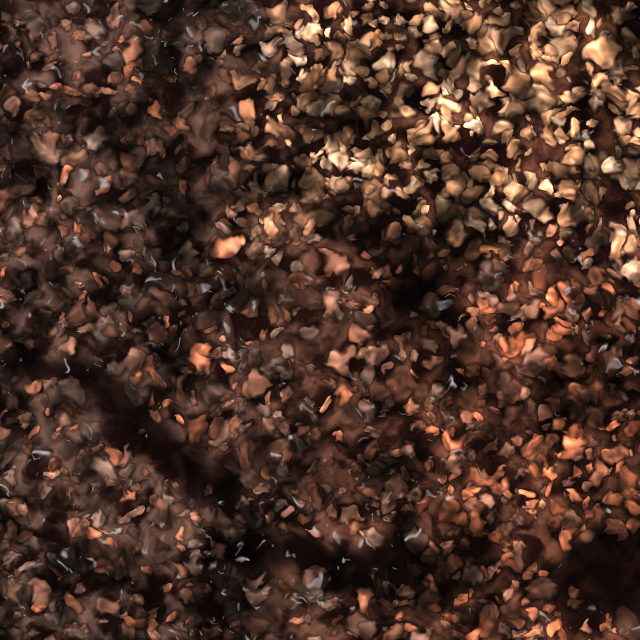
This texture is drawn by a three.js fragment shader. Its source:

```glsl
// Moist dark crumbs: golden and russet grains over a wet, nearly black mass with glints.
varying vec2 vUv;

const vec3 BLACK = vec3(0.075, 0.035, 0.03);
const vec3 UMBER = vec3(0.36, 0.215, 0.16);
const vec3 ASH = vec3(0.38, 0.30, 0.265);
const vec3 RUSSET = vec3(0.62, 0.34, 0.23);
const vec3 GOLD = vec3(0.70, 0.49, 0.34);
const vec3 CREAM = vec3(0.86, 0.71, 0.58);
const vec3 GLINT = vec3(0.80, 0.81, 0.82);

float hash(vec2 p) {
  return fract(sin(dot(p, vec2(127.1, 311.7))) * 43758.5453);
}

vec2 hash2(vec2 p) {
  return vec2(hash(p), hash(p + 37.3));
}

float noise(vec2 p) {
  vec2 i = floor(p), f = fract(p);
  f = f * f * (3.0 - 2.0 * f);
  return mix(mix(hash(i), hash(i + vec2(1.0, 0.0)), f.x),
             mix(hash(i + vec2(0.0, 1.0)), hash(i + 1.0), f.x), f.y);
}

vec2 drift(vec2 p) {
  return vec2(noise(p), noise(p + 80.0)) - 0.5;
}

float fbm(vec2 p) {
  float sum = 0.0, amp = 0.5;
  for (int k = 0; k < 4; k++) {
    sum += amp * noise(p);
    p = p * 2.03 + 17.1;
    amp *= 0.5;
  }
  return sum;
}

vec2 rotate(vec2 p, float a) {
  return vec2(cos(a) * p.x + sin(a) * p.y, cos(a) * p.y - sin(a) * p.x);
}

float segment(vec2 p, vec2 a, vec2 b) {
  vec2 pa = p - a, ba = b - a;
  return length(pa - ba * clamp(dot(pa, ba) / dot(ba, ba), 0.0, 1.0));
}

// Regions: pale grains upper right, russet lower right, dark hollows
float goldZone(vec2 p) {
  float wobble = 0.16 * (noise(p * 7.0) - 0.5);
  return smoothstep(0.52, 0.68, p.y + wobble) * smoothstep(0.27, 0.56, p.x + wobble);
}

float redZone(vec2 p) {
  return smoothstep(0.45, 0.85, p.x) * (1.0 - smoothstep(0.50, 0.66, p.y));
}

float hollow(vec2 p) {
  vec2 q = p + 0.07 * drift(p * 13.0);
  float crevice = segment(q, vec2(0.06, 0.44), vec2(0.33, 0.24)) - 0.008;
  float trough = segment(q, vec2(0.40, 0.14), vec2(0.64, 0.12));
  float pit = length((q - vec2(0.95, 0.09)) * vec2(0.75, 1.0)) - 0.035;
  float notch = segment(q, vec2(0.68, 0.54), vec2(0.73, 0.46));
  return 1.0 - smoothstep(0.0, 0.05, min(min(crevice, trough), min(pit, notch)));
}

// Wet lumpy mass between the grains
vec3 ground(vec2 p) {
  float lump = fbm(p * 38.0 + 1.5 * fbm(p * 16.0));
  float ridge = 1.0 - abs(2.0 * noise(p * 42.0 + 2.0 * noise(p * 25.0)) - 1.0);
  vec3 film = mix(UMBER, ASH, 0.7 * (1.0 - smoothstep(0.15, 0.75, p.x)));
  float lit = smoothstep(0.28, 0.66, lump) * 0.75 + 0.35 * ridge * ridge * lump;
  return mix(BLACK, film, lit * (1.0 - 0.75 * hollow(p)));
}

// One layer of ragged lit grains with soft contact shadows
vec3 crumbs(vec3 base, vec2 p, float count, float seed, float amount) {
  vec2 g = p * count, cell = floor(g);
  for (int j = -1; j <= 1; j++) for (int i = -1; i <= 1; i++) {
    vec2 id = cell + vec2(float(i), float(j));
    vec2 rnd = hash2(id + seed), kind = hash2(id + seed + 91.7);
    vec2 centre = id + mix(vec2(0.15), vec2(0.85), rnd), at = centre / count;
    float gold = goldZone(at), red = redZone(at);
    float chance = amount * (0.48 + 0.5 * gold + 0.25 * red) * (1.0 - 0.85 * hollow(at));
    float present = step(kind.x, chance);
    vec2 d = g - centre, q = rotate(d, 6.283 * rnd.y) * vec2(1.0, mix(1.0, 1.9, kind.y));
    float size = mix(0.34, 0.60, rnd.x);
    float r = mix(length(q), max(abs(q.x), abs(q.y)), 0.3) / size;
    r += 0.9 * (noise(g * 3.0 + rnd * 40.0) - 0.5) + 0.35 * (noise(g * 6.5 + rnd * 9.0) - 0.5);
    float grit = noise(g * 4.5 + rnd * 70.0);
    float light = 0.76 + 0.28 * dot(d / size, vec2(-0.4, 0.8)) + 0.65 * (grit - 0.5);
    light += 0.2 * (1.0 - clamp(r, 0.0, 1.0));
    vec3 tint = mix(ASH, RUSSET, clamp(kind.y * 0.85 + 0.3 * red, 0.0, 1.0));
    tint = mix(tint, mix(GOLD, CREAM, pow(rnd.y, 3.0)), gold * 0.85);
    tint *= mix(0.6, 1.3, hash(id + seed + 13.9));
    base *= 1.0 - 0.4 * present * (1.0 - smoothstep(0.7, 1.5, r));
    float cover = 1.0 - smoothstep(0.55, 1.08, r);
    base = mix(base, tint * clamp(light, 0.15, 1.35), present * cover);
  }
  return base;
}

// Short bent reflections, gathered in wet patches
float glints(vec2 p, float count, float seed, float amount) {
  vec2 g = p * count, cell = floor(g);
  float shine = 0.0;
  for (int j = -1; j <= 1; j++) for (int i = -1; i <= 1; i++) {
    vec2 id = cell + vec2(float(i), float(j));
    vec2 rnd = hash2(id + seed), at = (id + rnd) / count;
    float wet = smoothstep(0.5, 0.8, noise(at * 11.0 + 5.0)) * (1.0 - 0.7 * goldZone(at));
    vec2 q = rotate(g - id - rnd, 6.283 * hash(id + seed + 5.1));
    q.y += 1.6 * (rnd.x - 0.5) * q.x * q.x + 0.25 * (noise(g * 4.0) - 0.5);
    float reach = mix(0.03, 0.32, rnd.y * rnd.y);
    float d = segment(q, vec2(-reach, 0.0), vec2(reach, 0.0));
    float spot = 1.0 - smoothstep(0.0, mix(0.10, 0.18, rnd.x), d);
    float power = step(hash(id + seed + 8.3), amount * (0.12 + wet));
    shine = max(shine, spot * power * mix(0.3, 1.0, noise(g * 3.0 + 9.0)));
  }
  return shine;
}

void main() {
  vec2 p = vUv + 0.014 * drift(vUv * 38.0) + 0.005 * drift(vUv * 85.0);
  vec3 color = ground(p);
  color = crumbs(color, p, 44.0, 3.0, 0.80);
  color = crumbs(color, p, 22.0, 29.0, 0.66);
  color = crumbs(color, p, 32.0, 61.0, 0.66);
  // Uneven depth darkens gaps and whole clumps; regions differ in brightness
  float depth = smoothstep(0.27, 0.62, 0.6 * fbm(vUv * 11.0 + 31.0) + 0.4 * fbm(p * 30.0));
  color *= mix(0.45, 1.6, depth);
  color *= (0.95 + 0.28 * goldZone(vUv) + 0.12 * redZone(vUv)) * (1.0 - 0.35 * hollow(vUv));
  color = mix(color, GLINT, 0.85 * glints(p, 30.0, 7.0, 0.30));
  color = mix(color, GLINT, 0.60 * glints(p, 56.0, 43.0, 0.25));
  gl_FragColor = vec4(color, 1.0);
}
```
